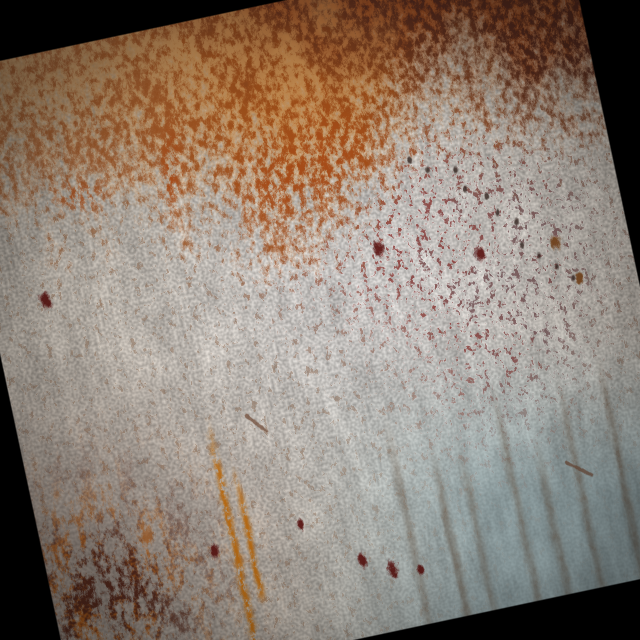
This texture is drawn by a Shadertoy shader. Its source:

```glsl
const float TILT = .2094;

float hash(vec2 cell) {
  return fract(sin(dot(cell, vec2(127.1, 311.7))) * 43758.5);
}

float cornerSlope(vec2 cell, vec2 offset) {
  float angle = 6.2832 * hash(cell);
  return dot(vec2(cos(angle), sin(angle)), offset);
}

float gradientNoise(vec2 p) {
  vec2 i = floor(p), f = p - i, e = vec2(1, 0);
  vec2 w = f * f * f * (f * (f * 6. - 15.) + 10.);
  float low = mix(cornerSlope(i, f), cornerSlope(i + e, f - e), w.x);
  float high = mix(cornerSlope(i + e.yx, f - e.yx), cornerSlope(i + 1., f - 1.), w.x);
  return 1.5 * mix(low, high, w.y);
}

float fbm(vec2 p) {
  float sum = 0., gain = .6;
  for (int i = 0; i < 4; i++) {
    sum += gain * gradientNoise(p);
    p = mat2(1.6, 1.2, -1.2, 1.6) * p + 7.3;
    gain *= .62;
  }
  return sum;
}

vec2 rotate(vec2 p, float a) {
  return vec2(cos(a) * p.x + sin(a) * p.y, cos(a) * p.y - sin(a) * p.x);
}

float glow(vec2 p, vec2 centre, vec2 size) {
  vec2 d = (p - centre) / size;
  return exp(-dot(d, d));
}

float blot(vec2 d, float radius, float rough) {
  return smoothstep(radius, radius * .3, length(d * vec2(1, .65)) + rough * radius);
}

float segment(vec2 p, vec2 a, vec2 b) {
  vec2 ab = b - a;
  return length(p - a - ab * clamp(dot(p - a, ab) / dot(ab, ab), 0., 1.));
}

// Vertical stain, fading at its upper end
float drip(vec2 p, float x, float top, float bottom, float width) {
  float d = (p.x - x) / width;
  return exp(-d * d) * smoothstep(top, top - .12, p.y) * smoothstep(bottom - .03, bottom, p.y);
}

vec3 paintedMetal(vec2 uv, float cool, float mottled, float grain) {
  vec3 c = mix(vec3(.7, .67, .63), vec3(.78, .77, .76), glow(uv, vec2(.57, .55), vec2(.34)));
  c = mix(c, vec3(.6, .67, .68), cool);
  return c * (1. + .1 * mottled + .16 * grain * (1. - .6 * cool));
}

vec3 rustColour(vec2 uv, float coarse, float fine) {
  float deep = smoothstep(0., .28, uv.y - .83 + .3 * (uv.x - .4) + .08 * coarse);
  vec3 c = mix(vec3(.76, .54, .31), vec3(.62, .31, .1), smoothstep(-.35, .4, fine + .5 * coarse));
  vec3 umber = mix(vec3(.56, .27, .12), vec3(.3, .15, .12), smoothstep(-.4, .4, fine));
  return mix(c, umber, .9 * deep);
}

void mainImage(out vec4 fragColor, in vec2 fragCoord) {
  vec2 uv = fragCoord / iResolution.xy, centred = uv - .5;
  vec2 p = rotate(centred, TILT) + .5;
  float coarse = fbm(p * vec2(14, 9));
  float fine = fbm(p * vec2(85, 60) + 19.);
  float grain = gradientNoise(p * 210. + 5.);
  float streaky = fbm(p * vec2(48, 11) + 31.);

  // Paint with grime flecks
  float cool = smoothstep(.52, .2, uv.y) * smoothstep(.4, .82, uv.x);
  vec3 c = paintedMetal(uv, cool, coarse + streaky, grain);
  float flecks = smoothstep(.22, .6, fine + .3 * grain);
  c = mix(c, vec3(.5, .38, .29), .5 * flecks * (1. - .8 * cool));

  // Crimson and violet speckle field
  float redZone = glow(uv, vec2(.7, .61), vec2(.22, .12)) + glow(uv, vec2(.79, .5), vec2(.13, .17))
    + .7 * glow(uv, vec2(.76, .73), vec2(.15, .1));
  float specks = smoothstep(.08, .5, fine * .8 + .4 * grain + .15 * coarse);
  vec3 crimson = mix(vec3(.55, .2, .2), vec3(.42, .31, .33), smoothstep(.6, .9, uv.x + .2 * coarse));
  c = mix(c, crimson, .75 * min(redZone, 1.) * specks);

  // Rust descending from the upper edge
  float border = mix(.7, .84, smoothstep(.53, .69, uv.x)) - .04 * glow(uv, vec2(.45, uv.y), vec2(.09));
  float rust = smoothstep(-.1, .16, uv.y - border + .09 * coarse + .13 * fine + .04 * streaky);
  c = mix(c, rustColour(uv, coarse, fine), rust * mix(.72, 1., smoothstep(0., .45, uv.x)));

  // Vivid orange clumps
  float clumps = glow(uv, vec2(.267, .735), vec2(.014, .055)) + .7 * glow(uv, vec2(.43, .71), vec2(.06, .07))
    + .7 * glow(uv, vec2(.52, .76), vec2(.06, .08)) + .8 * glow(uv, vec2(.124, .694), vec2(.035, .022));
  c = mix(c, vec3(.66, .29, .09), min(clumps, 1.) * smoothstep(-.25, .4, fine + .3 * streaky));

  // Dark corrosion in the lower left
  float corrosion = glow(uv, vec2(.16, .07), vec2(.16, .15)) * smoothstep(-.25, .5, .7 * (fine + streaky));
  vec3 scab = mix(vec3(.34, .17, .12), vec3(.66, .36, .12), smoothstep(-.3, .5, coarse + .4 * grain));
  c = mix(c, vec3(.47, .4, .37), .45 * glow(uv, vec2(.13, .12), vec2(.24, .22)));
  c = mix(c, scab, min(1.25 * corrosion, 1.));

  // Brown drips and ochre runs
  float drips = 0.;
  for (int i = 0; i < 7; i++) {
    float k = float(i), x = .568 + .056 * k + .008 * sin(k * 2.4);
    drips += drip(p, x + .004 * streaky, .4 - .13 * hash(vec2(k, 4)), 0., .0065) * mix(.5, .85, hash(vec2(k, 9)));
  }
  c = mix(c, vec3(.43, .37, .31), min(drips, 1.) * (.75 + .3 * fine));
  float wobble = .005 * coarse;
  float runs = drip(p, .296 + wobble, .4, .03, .006) + drip(p, .32 + wobble, .33, .11, .005);
  c = mix(c, vec3(.72, .42, .08), min(runs, 1.) * smoothstep(-.55, .2, fine + .3 * coarse));

  // Rust pits: centre and radius
  vec3 pits[10] = vec3[10](
    vec3(.592, .612, .011), vec3(.749, .603, .01), vec3(.072, .529, .012), vec3(.566, .125, .009),
    vec3(.615, .109, .011), vec3(.658, .109, .007), vec3(.868, .622, .01), vec3(.905, .566, .008),
    vec3(.335, .138, .01), vec3(.469, .18, .007));
  for (int i = 0; i < 10; i++) {
    float pit = blot(rotate(uv - pits[i].xy, TILT), pits[i].z, .6 * fine);
    c = mix(c, mix(vec3(.34, .06, .05), vec3(.45, .25, .09), step(.8, pits[i].x)), .9 * pit);
  }

  // Small dark pits along a diagonal
  for (int i = 0; i < 11; i++) {
    float k = float(i);
    vec2 at = mix(vec2(.65, .76), vec2(.9, .57), k / 10.) + .025 * (hash(vec2(k, 2)) - .5);
    c = mix(c, vec3(.2, .14, .12), .8 * blot(uv - at, .005, .4 * fine));
  }

  // Thin scratches
  float scratch = min(segment(uv, vec2(.385, .35), vec2(.417, .326)), segment(uv, vec2(.885, .277), vec2(.925, .258)));
  c = mix(c, vec3(.43, .28, .2), .7 * smoothstep(.004, .001, scratch + .002 * fine));

  // Vignette and tilted sheet edge
  c *= mix(1., .62, smoothstep(.06, .42, dot(centred, centred)));
  vec2 edge = abs(p - .5) - .5;
  float soft = 1. / min(iResolution.x, iResolution.y);
  c *= 1. - smoothstep(-soft, soft, max(edge.x, edge.y));
  fragColor = vec4(clamp(c, 0., 1.), 1);
}
```
